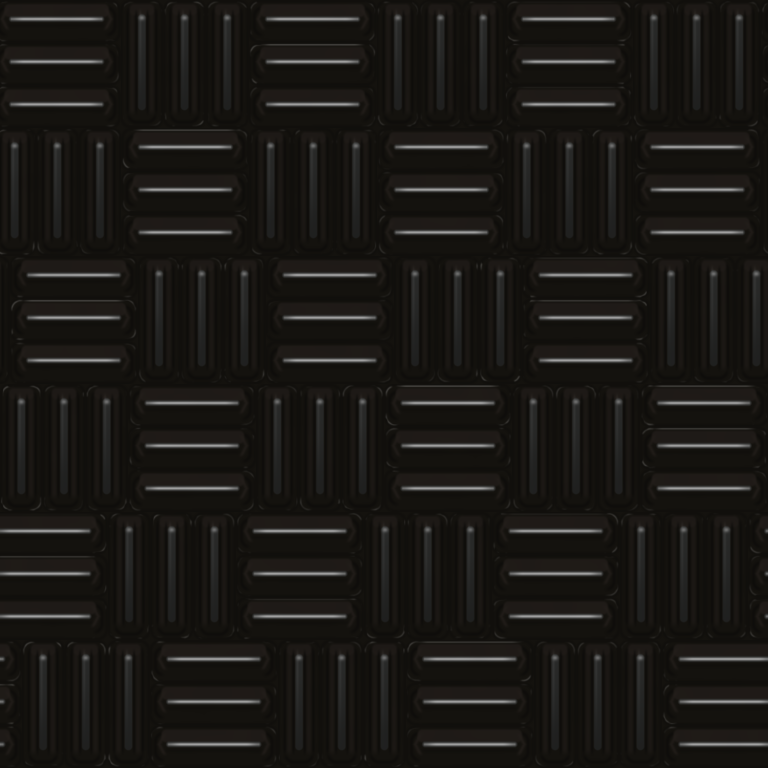
A WebGL 2 fragment shader for this pattern:

```glsl
#version 300 es
precision highp float;
// Black rubber mat: a six by six basket weave of cells, each with three raised
// ridges lying or standing in turn; every row is shifted a little sideways.
// Ridges are low rounded bars shaded by distance, with a glossy line on the crest.

uniform vec2 u_resolution;
out vec4 outColor;

const float CELLS = 6.0;
const float RIDGES = 3.0;
const vec3 RUBBER = vec3(0.078, 0.070, 0.054);
const vec3 GROOVE = vec3(0.048, 0.043, 0.036);
const vec3 WARM_SLOPE = vec3(0.120, 0.103, 0.090);
const vec3 SHEEN = vec3(0.158, 0.160, 0.156);
const vec3 GLOSS = vec3(0.64, 0.64, 0.64);

// Sideways shift of each row in cells, from the bottom up
const float ROW_SHIFT[6] = float[6](0.170, -0.158, 0.000, 0.076, -0.052, -0.058);

float hash(vec2 p) {
  return fract(sin(dot(p, vec2(127.1, 311.7))) * 43758.5453);
}

float noise(vec2 p) {
  vec2 i = floor(p);
  vec2 f = fract(p);
  f = f * f * (3.0 - 2.0 * f);
  return mix(mix(hash(i), hash(i + vec2(1.0, 0.0)), f.x),
             mix(hash(i + vec2(0.0, 1.0)), hash(i + vec2(1.0, 1.0)), f.x), f.y);
}

float roundedBox(vec2 p, vec2 halfSize, float radius) {
  vec2 q = abs(p) - halfSize + radius;
  return length(max(q, 0.0)) + min(max(q.x, q.y), 0.0) - radius;
}

float segment(vec2 p, vec2 halfSpan) {
  return length(p - clamp(p, -halfSpan, halfSpan));
}

// Soft line of a given width around zero distance
float softLine(float d, float width) {
  return exp(-d * d / (width * width));
}

// Shared by both kinds: x runs along the ridge, y across it
vec3 ridgeBody(vec2 p, float grain, float seed) {
  float outer = roundedBox(p, vec2(0.492, 0.160), 0.075);
  vec3 color = mix(RUBBER, GROOVE, 0.45 * softLine(outer, 0.014));

  // Rounded ends carry a dark bevel and broken fine glints
  float ends = smoothstep(0.37, 0.43, abs(p.x));
  float bevel = roundedBox(p, vec2(0.455, 0.105), 0.065);
  color = mix(color, GROOVE, 0.7 * ends * softLine(bevel, 0.016));
  float glint = softLine(outer + 0.010, 0.008) * ends * smoothstep(0.05, 0.11, abs(p.y));
  color += glint * smoothstep(0.35, 0.85, grain) * (0.05 + 0.11 * seed);
  return color;
}

vec3 lyingRidge(vec2 p, float grain, float seed) {
  vec3 color = ridgeBody(p, grain, seed);
  vec2 q = p - vec2(0.0, 0.018);

  // Warm upper slope and a dim lower one
  float slope = roundedBox(q - vec2(0.0, 0.066), vec2(0.405, 0.048), 0.035);
  color = mix(color, WARM_SLOPE, smoothstep(0.014, -0.010, slope));
  float foot = softLine(q.y + 0.050, 0.016) * smoothstep(0.42, 0.34, abs(p.x));
  color = mix(color, GROOVE, 0.35 * foot);

  // Slanted facets close the crest at both ends
  float facet = softLine(abs(p.x) - 0.425 + 0.5 * abs(q.y), 0.017);
  color = mix(color, WARM_SLOPE * 1.12, 0.75 * facet * smoothstep(0.10, 0.06, abs(q.y)));

  // Faint upper rim on some ridges
  float rim = softLine(p.y - 0.150, 0.007) * smoothstep(0.42, 0.32, abs(p.x));
  color += rim * smoothstep(0.6, 1.0, seed) * 0.20;

  // Crest gloss with a narrow grey shoulder
  float crest = segment(q, vec2(0.350, 0.0));
  color = mix(color, SHEEN, 0.8 * smoothstep(0.030, 0.014, crest));
  float fade = mix(0.55, 0.98, smoothstep(0.36, 0.25, abs(q.x)));
  return mix(color, GLOSS, softLine(crest, 0.0125) * fade);
}

vec3 standingRidge(vec2 p, float grain, float seed) {
  vec3 color = ridgeBody(p.yx, grain, seed);
  vec2 q = p - vec2(0.0, 0.014);
  float along = smoothstep(0.43, 0.36, abs(q.y));

  // Warm top cap, sides and the dark lines that bound them
  float cap = roundedBox(p - vec2(0.0, 0.425), vec2(0.095, 0.042), 0.035);
  color = mix(color, WARM_SLOPE, 0.9 * smoothstep(0.016, -0.012, cap));
  color = mix(color, WARM_SLOPE, 0.65 * softLine(abs(p.x) - 0.076, 0.022) * along);
  color = mix(color, GROOVE, 0.75 * softLine(abs(p.x) - 0.112, 0.012) * along);
  color = mix(color, GROOVE, 0.70 * softLine(abs(p.x) - 0.044, 0.011) * along);

  // Dull crest, lit on its left and fading downward
  float crest = segment(q, vec2(0.0, 0.345));
  float rise = smoothstep(-0.40, 0.36, q.y);
  vec3 crestTone = SHEEN * mix(0.78, 1.0, rise);
  color = mix(color, crestTone, smoothstep(0.038, 0.022, crest));
  color += 0.045 * softLine(p.x + 0.012, 0.010) * rise * along;
  float tip = softLine(length((q - vec2(0.0, 0.347)) * vec2(0.85, 1.0)), 0.019);
  return mix(color, GLOSS, 0.55 * tip);
}

void main() {
  vec2 uv = gl_FragCoord.xy / u_resolution * CELLS;
  int row = int(clamp(floor(uv.y), 0.0, CELLS - 1.0));
  uv.x -= ROW_SHIFT[row];
  vec2 cell = floor(uv);
  vec2 local = fract(uv);
  bool lying = mod(cell.x + cell.y, 2.0) > 0.5;

  // Split the cell into ridges across its short direction
  float lane = (lying ? local.y : local.x) * RIDGES;
  float across = (fract(lane) - 0.5) / RIDGES;
  float seed = hash(cell * 3.7 + floor(lane) * 1.3 + 2.0);
  float grain = noise(uv * 24.0);

  vec3 color = lying ? lyingRidge(vec2(local.x - 0.5, across), grain, seed)
                     : standingRidge(vec2(across, local.y - 0.5), grain, seed);
  outColor = vec4(color * (0.98 + 0.04 * noise(uv * 7.0)), 1.0);
}
```
